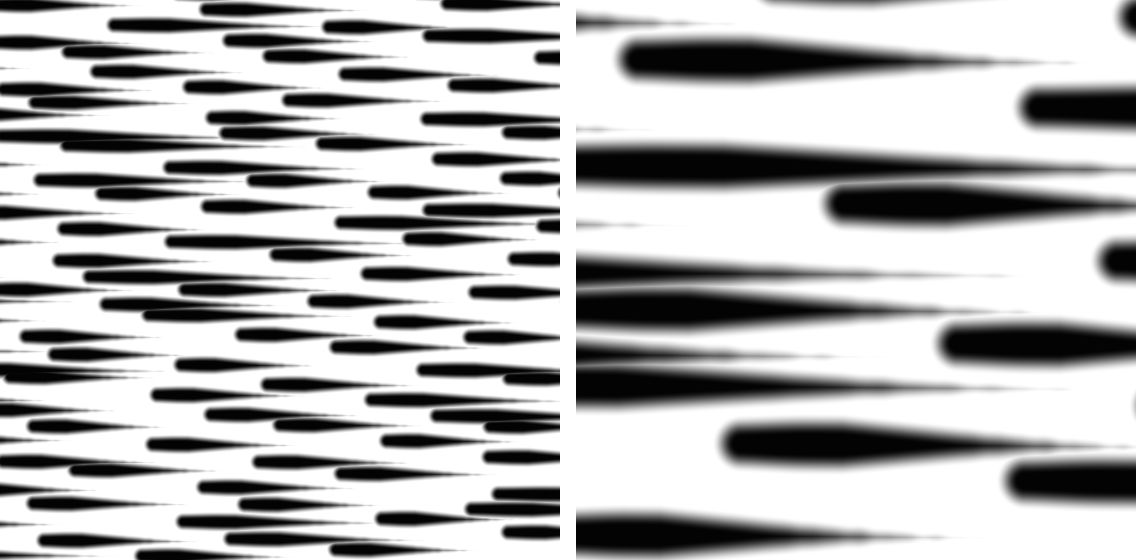
Left, the full canvas; right, a detail of the centre.
Write a WebGL 2 fragment shader that draws this pattern.

```glsl
#version 300 es
precision highp float;
// Draws scattered horizontal ink strokes with blunt left heads and long tapering tails.

uniform vec2 u_resolution;
out vec4 fragColor;

const vec3 PAPER = vec3(1.0);
const vec3 INK = vec3(0.01);
const float ROWS = 36.0;          // stroke rows per canvas height
const float CELL_WIDTH = 0.43;    // horizontal room for one stroke
const float BODY_RADIUS = 0.0122; // half thickness of the thick part
const float SOFTNESS = 0.0066;    // half width of the blurred edge
const float SLOPE = 0.008;        // slight fall towards the tail

float hash(vec2 cell, float seed) {
    vec3 p = fract(vec3(cell.xyx + seed * 7.31) * vec3(0.1031, 0.1030, 0.0973));
    p += dot(p, p.yzx + 33.33);
    return fract((p.x + p.y) * p.z);
}

// Half thickness at fraction t of the stroke; below zero the tail fades out.
float taper(float t, float phase) {
    float radius = mix(BODY_RADIUS, -SOFTNESS, max(t - 0.27, 0.0) / 0.73);
    float headThinning = 0.0016 * (1.0 - smoothstep(0.0, 0.2, t));
    float ripple = sin(t * 71.0 + phase) + 0.6 * sin(t * 113.0 + 2.0 * phase);
    return radius - headThinning + 0.0005 * ripple * smoothstep(0.4, 1.0, t);
}

// Ink coverage of one stroke; p is measured from its head.
float stroke(vec2 p, float len, float phase) {
    p.y += SLOPE * p.x;
    float beforeHead = min(p.x - BODY_RADIUS, 0.0);
    float dist = length(vec2(beforeHead, p.y));
    float radius = taper(max(p.x, 0.0) / len, phase);
    return 1.0 - smoothstep(radius - SOFTNESS, radius + SOFTNESS, dist);
}

// Staggers neighbouring rows so that thick bodies seldom touch.
float rowShift(float row) {
    return CELL_WIDTH * fract(row * 0.618 + 0.3 * hash(vec2(row, 3.0), 1.0));
}

// Stroke belonging to one jittered cell of a row.
float cellStroke(vec2 uv, float row, float column) {
    vec2 cell = vec2(column + 20.0, row + 20.0);
    float headX = column * CELL_WIDTH + rowShift(row) + 0.02 + 0.12 * hash(cell, 2.0);
    float headY = (row + 0.5 + 0.6 * (hash(cell, 3.0) - 0.5)) / ROWS;
    float len = mix(0.26, 0.31, hash(cell, 4.0));
    len += 0.2 * smoothstep(0.8, 1.0, hash(cell, 5.0));
    return stroke(uv - vec2(headX, headY), len, 6.283 * hash(cell, 6.0));
}

// Darkest coverage among the strokes that can reach this point.
float strokeField(vec2 uv) {
    float coverage = 0.0;
    float baseRow = floor(uv.y * ROWS);
    for (int j = -1; j <= 1; j++) {
        float row = baseRow + float(j);
        float baseColumn = floor((uv.x - rowShift(row)) / CELL_WIDTH);
        for (int i = -1; i <= 0; i++) {
            coverage = max(coverage, cellStroke(uv, row, baseColumn + float(i)));
        }
    }
    return coverage;
}

void main() {
    vec2 uv = gl_FragCoord.xy / u_resolution.y;
    fragColor = vec4(mix(PAPER, INK, strokeField(uv)), 1.0);
}
```
